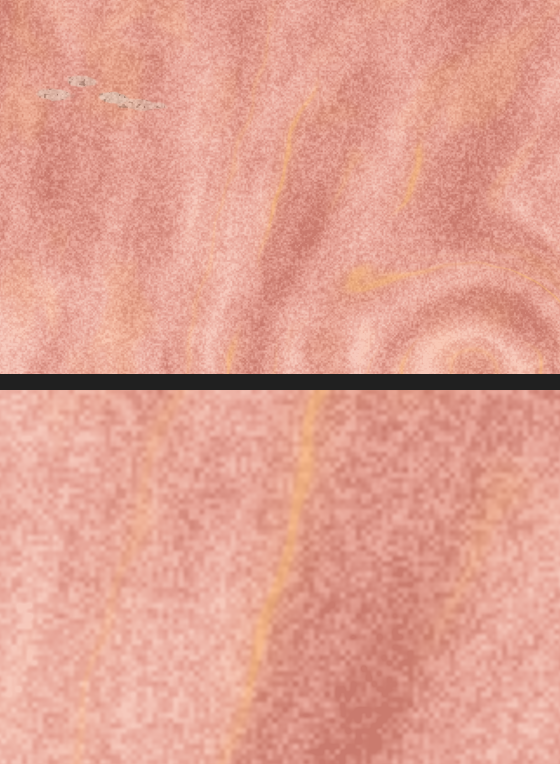
Top: the whole. Bottom: its middle third, enlarged.
Reproduce this texture procedurally as a Shadertoy shader.

```glsl
#define DEEP vec3(0.79, 0.48, 0.43)
#define ROSE vec3(0.905, 0.642, 0.592)
#define PALE vec3(0.965, 0.785, 0.735)
#define OCHRE vec3(0.95, 0.70, 0.50)
#define CHALK vec3(0.87, 0.76, 0.70)
#define TONE 0.53
#define BAND_CONTRAST 0.95
#define GRAIN_SCALE 215.0
#define GRAIN_CONTRAST 0.50
#define SLANT 0.32
#define WARP 0.15
#define VEIN_WIDTH 0.0065

float hash(vec2 p) {
    vec3 h = fract(p.xyx * 0.1031);
    h += dot(h, h.yzx + 33.33);
    return fract((h.x + h.y) * h.z);
}

float noise(vec2 p) {
    vec2 cell = floor(p), f = fract(p);
    f = f * f * (3.0 - 2.0 * f);
    float low = mix(hash(cell), hash(cell + vec2(1, 0)), f.x);
    float high = mix(hash(cell + vec2(0, 1)), hash(cell + vec2(1, 1)), f.x);
    return mix(low, high, f.y);
}

float fbm(vec2 p) {
    float sum = 0.0, gain = 0.53;
    for (int i = 0; i < 4; i++) {
        sum += gain * noise(p);
        p = mat2(1.6, 1.2, -1.2, 1.6) * p + 17.3;
        gain *= 0.5;
    }
    return sum;
}

float bump(float x, float width) {
    return exp(-x * x / (width * width));
}

// Strata fan out from the left edge and curl around a fold at lower right
vec2 strata(vec2 p) {
    vec2 warp = vec2(fbm(p * 2.6 + 3.0), fbm(p * 2.6 + 41.0)) - 0.5;
    vec2 q = p + WARP * warp;
    float across = q.x * (1.0 - SLANT * q.y);
    float radius = length((q - vec2(1.28, 0.02)) * vec2(0.85, 1.0));
    float fold = smoothstep(0.5, 0.15, radius);
    across = mix(across, 0.45 + 1.25 * radius, fold);
    across += 0.025 * (noise(p * 13.0) - 0.5);
    return vec2(across, q.y);
}

float bandTone(vec2 p, vec2 s) {
    float broad = fbm(vec2(s.x * 7.0, s.y * 1.7) + 8.0) - 0.5;
    float streaks = fbm(vec2(s.x * 24.0, s.y * 2.8) + 60.0) - 0.5;
    float blotches = fbm(p * 5.0 + 25.0) - 0.5;
    float tone = broad + 0.55 * streaks + 0.6 * blotches;
    tone += 0.20 * bump(s.x - 0.56, 0.08) * smoothstep(1.0, 0.6, p.y);
    tone += 0.14 * bump(length(p - vec2(0.2, 0.2)), 0.3);
    tone -= 0.20 * bump(s.x - 0.89, 0.05);
    tone -= 0.16 * bump(length(p - vec2(0.4, 0.98)), 0.35);
    return tone;
}

// Broken mineral seams following the strata
float veins(vec2 p, vec2 s) {
    float ink = 0.0;
    for (int i = 0; i < 4; i++) {
        float id = float(i);
        float offset = abs(s.x - 0.52 - 0.125 * id);
        float presence = smoothstep(0.38, 0.68, noise(vec2(s.y * 5.5, id * 7.0 + 2.0)));
        float width = VEIN_WIDTH * (0.5 + noise(p * 22.0 + id));
        float line = bump(offset, width) + 0.28 * bump(offset, 0.028);
        float strength = mod(id, 2.0) < 0.5 ? 0.35 : 0.9;
        ink = max(ink, line * presence * strength);
    }
    return min(ink, 1.0);
}

// Small flat chalky scars at upper left
float scars(vec2 p) {
    float cover = 0.0;
    for (int i = 0; i < 4; i++) {
        float id = float(i);
        vec2 centre = vec2(0.15 + 0.075 * id, 0.79 - 0.08 * hash(vec2(id, 4.0)));
        vec2 d = (p - centre) / vec2(0.035 + 0.025 * hash(vec2(id, 9.0)), 0.017);
        d.y += 0.4 * d.x * (hash(vec2(id, 15.0)) - 0.3);
        float edge = length(d) + 0.9 * (fbm(p * 32.0) - 0.5);
        cover = max(cover, smoothstep(1.05, 0.7, edge) * (0.5 + 0.4 * hash(vec2(id, 21.0))));
    }
    return cover;
}

void mainImage(out vec4 fragColor, in vec2 fragCoord) {
    vec2 p = fragCoord / iResolution.y;
    vec2 s = strata(p);

    // Sandy grain in two sizes
    float grain = noise(p * GRAIN_SCALE) - 0.5;
    grain += 0.5 * (noise(p * GRAIN_SCALE * 0.47 + 90.0) - 0.5);
    float tone = TONE + BAND_CONTRAST * bandTone(p, s) + GRAIN_CONTRAST * grain;
    tone = clamp(tone, 0.0, 1.0);
    vec3 color = tone < 0.5 ? mix(DEEP, ROSE, tone * 2.0) : mix(ROSE, PALE, tone * 2.0 - 1.0);

    // Ochre stain and seams keep the grain of the stone
    float stain = smoothstep(0.52, 0.75, fbm(vec2(s.x * 9.0, s.y * 4.0) + 33.0));
    float foldStain = bump(length(p - vec2(1.29, 0.05)), 0.15);
    stain = 0.28 * stain + 0.45 * foldStain * noise(p * 12.0 + 5.0);
    vec3 ochre = OCHRE + 0.13 * (tone - 0.5);
    color = mix(color, ochre, clamp(stain + 0.8 * veins(p, s), 0.0, 0.9));

    // Scars with dark pits
    float scar = scars(p);
    float pits = smoothstep(0.7, 0.9, noise(p * 150.0 + 12.0));
    color = mix(color, CHALK + 0.1 * grain - 0.25 * pits, scar);

    fragColor = vec4(color, 1.0);
}
```
